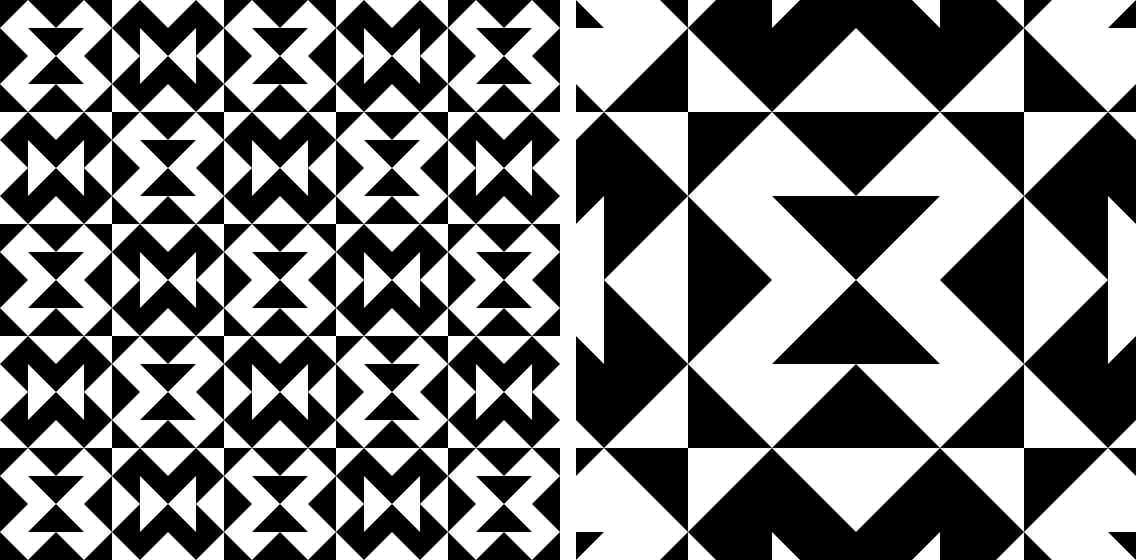
Left: the whole. Right: its middle third, enlarged.
A WebGL 2 fragment shader for this pattern:

```glsl
#version 300 es
precision highp float;
// Five by five checkerboard of black and white geometric tiles: an hourglass inside
// a notched octagon, quarter-turned and inverted in every other tile.
// One folded distance function draws a tile; a signed square wave inverts it.

uniform vec2 u_resolution;
out vec4 outColor;

// Signed distance to the ink, positive inside; q is folded, tile spans 0..2 from its centre
float tileInk(vec2 q, bool turned) {
    float corners = (q.x + q.y - 3.0) * 0.70711;
    float notches = (abs(q.x - q.y) - 1.0) * 0.70711;
    vec2 h = turned ? q.yx : q;
    float hourglass = min((h.y - h.x) * 0.70711, 1.0 - h.y);
    return max(max(corners, notches), hourglass);
}

// Smoothed +1/-1 wave that changes sign at every tile seam
vec2 alternate(vec2 t, float pixel) {
    vec2 seam = floor(t + 0.5);
    return (1.0 - 2.0 * mod(seam, 2.0)) * clamp(2.0 * (t - seam) / pixel, -1.0, 1.0);
}

void main() {
    float pixel = 5.0 / min(u_resolution.x, u_resolution.y);
    vec2 t = gl_FragCoord.xy * pixel;
    vec2 cell = floor(t);
    bool turned = mod(cell.x + cell.y, 2.0) > 0.5;

    // Tile shape, in quarters of a tile
    vec2 q = abs(fract(t) - 0.5) * 4.0;
    float ink = clamp(2.0 * tileInk(q, turned) / (4.0 * pixel), -1.0, 1.0);

    // Invert alternate tiles with soft seams
    vec2 flip = alternate(t, pixel);
    outColor = vec4(vec3(0.5 - 0.5 * ink * flip.x * flip.y), 1.0);
}
```
